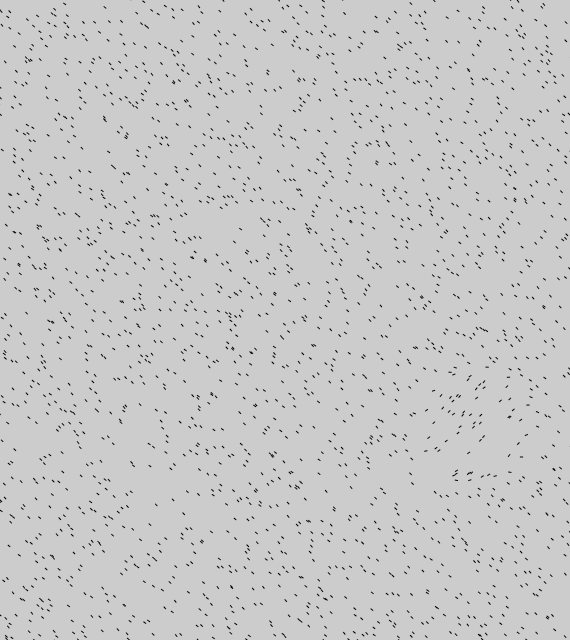
Give the GLSL for this texture, as a Shadertoy shader.

```glsl
// Sparse dark dashes scattered on a flat light grey ground.
// Each grid cell holds a few randomly placed dashes; a direction field
// tilts them down to the right, except in one small patch that turns up.

#define GROUND_GREY 0.80
#define INK_GREY 0.0
#define CELLS 32.0              // grid cells per canvas height
#define SLOTS 5                 // most dashes in one cell
#define FILL 0.455              // chance that a slot holds a dash
#define DASH_HALF vec2(0.00254, 0.00077)
#define MAIN_ANGLE -0.75
#define PATCH_ANGLE 0.75
#define ANGLE_JITTER 0.16
#define PATCH_CENTER vec2(0.742, 0.336)
#define PATCH_RADIUS 0.095

// Sine-free hash: three values in 0..1
vec3 hash3(vec3 p) {
    p = fract(p * vec3(0.1031, 0.1030, 0.0973));
    p += dot(p, p.yxz + 33.33);
    return fract((p.xxy + p.yxx) * p.zyx);
}

// Direction field, turning smoothly at the rim of the patch
float dashAngle(vec2 pos) {
    float rim = length(pos - PATCH_CENTER) / PATCH_RADIUS;
    return mix(PATCH_ANGLE, MAIN_ANGLE, smoothstep(0.75, 1.15, rim));
}

// Box-filtered coverage of one dash, keeping its area at any resolution
float dashCoverage(vec2 offset, float angle, float pixel) {
    float c = cos(angle), s = sin(angle);
    vec2 local = abs(vec2(c * offset.x + s * offset.y, c * offset.y - s * offset.x));
    vec2 overlap = clamp(DASH_HALF + 0.5 * pixel - local, vec2(0.0), min(vec2(pixel), 2.0 * DASH_HALF));
    return overlap.x * overlap.y / (pixel * pixel);
}

void mainImage(out vec4 fragColor, in vec2 fragCoord) {
    float pixel = 1.0 / iResolution.y;
    vec2 uv = fragCoord * pixel;
    vec2 home = floor(uv * CELLS);
    float ink = 0.0;

    // Gather dashes from this cell and its neighbours
    for (int y = -1; y <= 1; y++) {
        for (int x = -1; x <= 1; x++) {
            vec2 cell = home + vec2(x, y);
            for (int i = 0; i < SLOTS; i++) {
                vec3 seed = vec3(cell + 17.0, float(i) * 7.0 + 3.0);
                vec3 place = hash3(seed);
                vec3 trait = hash3(seed + 101.0);
                if (trait.x > FILL) continue;
                vec2 center = (cell + place.xy) / CELLS;
                float angle = dashAngle(center) + (trait.y - 0.5) * 2.0 * ANGLE_JITTER;
                ink = max(ink, dashCoverage(uv - center, angle, pixel));
            }
        }
    }

    fragColor = vec4(vec3(mix(GROUND_GREY, INK_GREY, ink)), 1.0);
}
```
